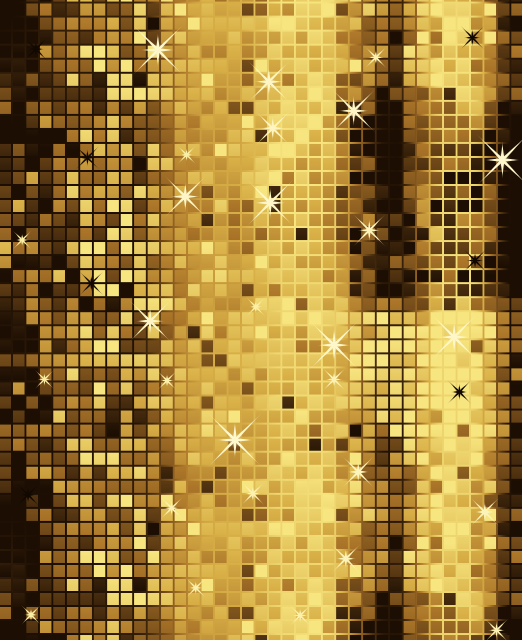
Write a WebGL 1 fragment shader that draws this background.

```glsl
precision highp float;
// Gold sequin mosaic: small square tiles over a softly banded backdrop,
// toned by a broad light field plus per-tile hashes, with the rows recurring.
// Tapered eight-ray sparkles, bright and dark, are scattered on a jittered grid.

uniform vec2 u_resolution;

const vec2 GRID = vec2(38.75, 45.6);      // tiles across and down
const vec2 GRID_SHIFT = vec2(0.11, -0.18);
const float ROW_PERIOD = 36.0;            // rows before the tones recur
const float GAP = 0.14;                   // grout width, in tiles
const vec2 STAR_GRID = vec2(5.0, 7.0);
const float STAR_MIN = 0.022;             // ray lengths, in canvas heights
const float STAR_MAX = 0.082;

const vec3 EBONY  = vec3(0.11, 0.055, 0.012);
const vec3 BROWN  = vec3(0.42, 0.27, 0.09);
const vec3 BRONZE = vec3(0.67, 0.46, 0.16);
const vec3 GOLD   = vec3(0.85, 0.69, 0.28);
const vec3 LEMON  = vec3(0.97, 0.90, 0.50);
const vec3 SPARK  = vec3(1.0, 0.98, 0.84);

float hash(vec2 p) {
  p = fract(p * vec2(0.1031, 0.1137));
  p += dot(p, p.yx + 33.33);
  return fract((p.x + p.y) * p.x * 57.31);
}

float noise(vec2 p) {
  vec2 i = floor(p), f = fract(p);
  f = f * f * (3.0 - 2.0 * f);
  return mix(mix(hash(i), hash(i + vec2(1, 0)), f.x),
             mix(hash(i + vec2(0, 1)), hash(i + vec2(1, 1)), f.x), f.y);
}

float bump(float x, float centre, float width) {
  float d = (x - centre) / width;
  return exp(-d * d);
}

// Tone 0..1 to colour, from near black to pale yellow.
vec3 goldRamp(float t) {
  t = clamp(t, 0.0, 1.0) * 4.0;
  vec3 c = mix(EBONY, BROWN, clamp(t, 0.0, 1.0));
  c = mix(c, BRONZE, clamp(t - 1.0, 0.0, 1.0));
  c = mix(c, GOLD, clamp(t - 2.0, 0.0, 1.0));
  return mix(c, LEMON, clamp(t - 3.0, 0.0, 1.0));
}

// Vertical bands of light seen through the grout.
float backTone(float x) {
  return 0.03 + 0.67 * smoothstep(0.25, 0.40, x) + 0.27 * smoothstep(0.45, 0.55, x)
       - 0.92 * smoothstep(0.62, 0.74, x) + 0.90 * smoothstep(0.76, 0.85, x)
       - 0.95 * smoothstep(0.90, 0.985, x);
}

float tileTone(vec2 id) {
  float x = (id.x + 0.5 - GRID_SHIFT.x) / GRID.x;
  float row = mod(id.y, ROW_PERIOD);
  float s = row / ROW_PERIOD;
  vec2 key = vec2(id.x, row) + 7.0;
  float h = hash(key), accent = hash(key + 61.7);

  // Broad light: dark left, golden centre, alternating right side.
  float tone = 0.12 + 0.44 * smoothstep(0.0, 0.17, x)
             + 0.14 * smoothstep(0.2, 0.35, x) + 0.14 * smoothstep(0.44, 0.54, x);
  float right = smoothstep(0.60, 0.70, x + 0.05 * (noise(key * 0.3) - 0.5));
  float shade = smoothstep(0.12, 0.22, s) * (1.0 - smoothstep(0.57, 0.60, s));
  float bright = smoothstep(0.57, 0.60, s) * (1.0 - smoothstep(0.72, 0.92, s));
  tone += right * (0.12 * bright - 0.44 * shade - 0.14 * (1.0 - bright));
  tone -= 0.42 * bump(x, 0.75, 0.035) * (1.0 - bright);
  tone += 0.22 * bump(x, 0.86, 0.045) * (1.0 - 0.4 * shade);
  tone -= 0.5 * smoothstep(0.93, 0.98, x);

  // Clustered and single-tile variation, calmest in the centre.
  float spread = 0.85 - 0.55 * smoothstep(0.24, 0.36, x) + 0.30 * right * (1.0 - bright);
  tone += 0.26 * (noise(key * 0.27) - 0.5) + spread * (h - 0.5);
  tone -= 0.36 * step(0.90, accent) + 0.4 * step(0.975, accent);
  return tone + 0.25 * step(accent, 0.07);
}

// One pair of opposite rays along x, tapering to points at the given length.
float ray(vec2 d, float len, float width, float px) {
  float taper = max(1.0 - abs(d.x) / len, 0.0);
  float w = width * taper * sqrt(taper);
  return clamp((w - abs(d.y)) / px + 0.5, 0.0, 1.0) * min(1.0, 2.0 * w / px);
}

float sparkle(vec2 d, float len, float px) {
  vec2 g = vec2(d.x + d.y, d.y - d.x) * 0.7071;
  float w = 0.0012 + 0.025 * len;
  float straight = max(ray(d, len * 0.5, w * 1.3, px), ray(d.yx, len * 0.5, w * 1.3, px));
  float diagonal = max(ray(g, len, w, px), ray(g.yx, len, w, px));
  float core = exp(-dot(d, d) / (len * len * 0.012));
  return max(max(straight, diagonal), core);
}

void main() {
  vec2 uv = gl_FragCoord.xy / u_resolution;
  uv.y = 1.0 - uv.y;                      // rows are counted from the top
  float px = 1.0 / u_resolution.y;
  vec2 aspect = vec2(u_resolution.x * px, 1.0);

  // Tiles over the banded backdrop.
  vec2 cell = uv * GRID + GRID_SHIFT;
  vec2 f = fract(cell);
  vec2 aa = 0.5 * GRID / u_resolution;
  vec2 inside = smoothstep(-aa, aa, 0.5 - 0.5 * GAP - abs(f - 0.5));
  vec3 back = goldRamp(backTone(uv.x) + 0.1 * (noise(uv * 9.0) - 0.5));
  vec3 tile = goldRamp(tileTone(floor(cell)) + 0.05 * (0.5 - f.y));
  vec3 color = mix(back, tile, inside.x * inside.y);

  // Sparkles; dark ones keep to the outer sides.
  for (int j = 0; j < 7; j++) {
    for (int i = 0; i < 5; i++) {
      vec2 id = vec2(float(i), float(j));
      vec2 jitter = vec2(hash(id + 13.1), hash(id + 47.9));
      vec2 at = (id + 0.1 + 0.8 * jitter) / STAR_GRID;
      float size = hash(id + 83.3);
      float dark = step(hash(id + 29.5), 0.45) * step(0.25, abs(at.x - 0.5));
      float len = mix(mix(STAR_MIN, STAR_MAX, size * size), 0.028, dark);
      vec3 glow = mix(LEMON, SPARK, 0.4 + 0.6 * size);
      color = mix(color, mix(glow, EBONY * 0.6, dark), sparkle((uv - at) * aspect, len, px));
    }
  }
  gl_FragColor = vec4(color, 1.0);
}
```
